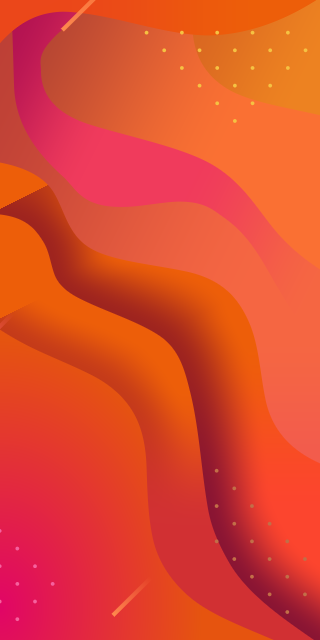
Reproduce this background procedurally as a WebGL 1 fragment shader.

```glsl
precision highp float;
// Flowing diagonal ribbons in orange, coral and magenta, with dot lattices and short streaks.
uniform vec2 u_resolution;

// Units: the canvas is 100 wide and 200 tall, y runs downwards.
const vec2 CANVAS = vec2(100., 200.);
const float FLOW_ANGLE = 63.435; // main heading of the ribbons, degrees
const vec2 FLOW = vec2(.44721, .89443);
const float DOT_STEP = 11.04, DOT_RADIUS = .58, STREAK_HALF = .65;
const float RIBBON_SHADOW = 21., BAND_SHADOW = 16.;

const vec3 AMBER_DIM = vec3(.85, .40, .13), AMBER = vec3(.93, .51, .13),
  CLAY = vec3(.68, .25, .20), TANGERINE = vec3(.98, .44, .20),
  BERRY = vec3(.70, .07, .32), ROSE = vec3(.94, .23, .36),
  CORAL = vec3(.96, .40, .26), DUSK = vec3(.74, .25, .21),
  SALMON = vec3(.95, .36, .30), ORANGE = vec3(.93, .37, .035),
  SCARLET = vec3(.99, .27, .18), RUST = vec3(.62, .14, .12),
  WINE = vec3(.54, .08, .20), BRICK = vec3(.77, .23, .10),
  CRIMSON = vec3(.82, .19, .20), MAGENTA = vec3(.88, .02, .40),
  EMBER = vec3(.90, .33, .06), FLAME = vec3(.92, .28, .10),
  GOLD_DOT = vec3(.96, .76, .26), TAN_DOT = vec3(.76, .43, .28),
  PINK_DOT = vec3(.96, .38, .62), STREAK = vec3(1., .54, .30);

vec2 p, q;    // position on the canvas, and along / across the flow
float px;     // one pixel in canvas units
vec3 pen;     // last knot of the current edge: along, across, slope
vec2 edge;    // current edge at this position: across, slope

vec2 toFlow(vec2 v) { return vec2(dot(v, FLOW), v.x * FLOW.y - v.y * FLOW.x); }

vec3 knot(float x, float y, float heading) {
  return vec3(toFlow(vec2(x, y)), tan(radians(FLOW_ANGLE - heading)));
}

void start(float x, float y, float heading) {
  pen = knot(x, y, heading);
  edge = vec2(-1000., 0.);
}

// Smooth cubic from the last knot to the next one
void to(float x, float y, float heading) {
  vec3 k = knot(x, y, heading);
  float w = k.x - pen.x, t = min((q.x - pen.x) / w, 1.), s = 1. - t;
  if (t >= 0.) edge = vec2(
    s * s * (1. + 2. * t) * pen.y + t * t * (3. - 2. * t) * k.y + w * t * s * (s * pen.z - t * k.z),
    6. * t * s * (k.y - pen.y) / w + s * (s - 2. * t) * pen.z + t * (t - 2. * s) * k.z);
  pen = k;
}

// Approximate distance to the edge, positive on the upper right
float side() { return (q.y - edge.x) / sqrt(1. + edge.y * edge.y); }

float cover(float d) { return clamp(.5 - d / px, 0., 1.); }

// Diagonal lattice of dots, limited to a wedge of cells
float dots(vec2 origin, float last, float lo, float hi) {
  vec2 r = p - origin, g = vec2(r.x + r.y, r.x - r.y) / DOT_STEP, c = floor(g + .5);
  bool inside = c.x <= last && c.x >= abs(c.y) && c.y >= lo && c.y <= hi;
  return inside ? cover(length(g - c) * DOT_STEP * .7071 - DOT_RADIUS) : 0.;
}

// Flat bar from a to b, losing a share of its strength on the way
float streak(vec2 a, vec2 b, float fade) {
  vec2 dir = normalize(b - a), r = p - a;
  float len = length(b - a), t = dot(r, dir);
  float across = abs(r.x * dir.y - r.y * dir.x) - STREAK_HALF;
  return cover(max(across, abs(t - .5 * len) - .5 * len)) * (1. - fade * clamp(t / len, 0., 1.));
}

void main() {
  p = gl_FragCoord.xy / u_resolution * CANVAS;
  p.y = CANVAS.y - p.y;
  px = CANVAS.x / u_resolution.x;
  q = toFlow(p);
  float diag = p.x + .5 * p.y;

  // Amber corner and the tangerine body
  vec3 col = mix(AMBER_DIM, AMBER, smoothstep(60., 110., diag));
  start(60., -39., 90.); to(60.4, 11.7, 82.); to(70.8, 27.6, 32.); to(104., 37., 15.);
  col = mix(col, mix(CLAY, TANGERINE, smoothstep(0., 95., diag)), cover(side()));

  // Pink ribbon
  start(33.9, -7.8, 120.); to(20.8, 8.1, 140.); to(12.8, 22.1, 90.); to(28.6, 39.1, 17.);
  to(62.5, 49.5, 24.); to(84.6, 70.3, 52.); to(103., 86., 30.);
  vec3 pink = mix(BERRY, ROSE, smoothstep(5., 55., diag));
  col = mix(col, mix(pink, CORAL, smoothstep(85., 145., diag)), cover(side()));

  // Coral ribbon
  start(3.1, -2.6, 85.); to(4.4, 27., 88.); to(19.5, 55., 42.); to(40.4, 64.6, -3.);
  to(56., 63., 0.); to(70., 68., 35.); to(86., 88.5, 60.); to(103., 113., 50.);
  vec3 coral = mix(DUSK, CORAL, smoothstep(0., 125., diag));
  col = mix(col, mix(coral, SALMON, smoothstep(105., 145., p.y)), cover(side()));

  // Shaded ribbon, darkened beside the band in front
  start(-3., 50.3, 8.); to(17., 60.5, 60.); to(29., 78., 28.); to(58., 84.8, 12.);
  to(77.5, 100., 65.); to(83., 125., 78.); to(103., 146., 20.);
  float shaded = cover(side()), low = smoothstep(105., 160., p.y);
  start(-3., 66.8, 2.); to(13.5, 75.5, 58.); to(17., 85.7, 70.); to(24.7, 93.2, 27.);
  to(49.5, 104.7, 33.); to(59.4, 122.4, 76.); to(65., 159., 80.); to(71.6, 175.8, 60.);
  to(101., 202., 35.);
  float d = side(), band = cover(d);
  vec3 lit = mix(ORANGE, SCARLET, low), shade = mix(RUST, WINE, low);
  col = mix(col, mix(shade, lit, smoothstep(0., RIBBON_SHADOW, d)), shaded);

  // Orange band and the magenta corner
  start(-3., 101., 35.); to(11.7, 109.5, 25.); to(28.6, 117.2, 27.); to(41.7, 129., 60.);
  to(45.8, 146., 88.); to(47.7, 168., 78.); to(58.6, 186., 42.); to(90., 202., 25.);
  d = side();
  vec3 bandCol = mix(BRICK, ORANGE, smoothstep(0., BAND_SHADOW, d));
  col = mix(col, mix(bandCol, CRIMSON, smoothstep(120., 165., p.y)), band);
  float glow = length(vec2(p.x, .75 * (p.y - 190.))) / 63.;
  col = mix(col, mix(MAGENTA, EMBER, min(glow, 1.)), cover(d));

  // Top wave
  float rim = 3.6 + 9.9 * pow(max(1. - p.x / 22., 0.), 2.5)
    + 7.5 * smoothstep(18., 66., p.x) - 11.8 * pow(max((p.x - 64.) / 36., 0.), 2.);
  col = mix(col, mix(FLAME, ORANGE, smoothstep(20., 85., p.x)), cover(p.y - rim));

  // Dots and streaks
  col = mix(col, GOLD_DOT, dots(vec2(45.8, 10.2), 5., 0., 5.));
  col = mix(col, TAN_DOT, dots(vec2(67.7, 147.1), 6., -2., 0.));
  col = mix(col, PINK_DOT, dots(vec2(-.1, 165.9), 3., -2., 0.));
  col = mix(col, STREAK, streak(vec2(19.5, 9.4), vec2(30., -1.), .3));
  col = mix(col, STREAK, streak(vec2(35.3, 192.3), vec2(47.2, 180.5), 1.));
  col = mix(col, SALMON, .6 * streak(vec2(-1., 103.), vec2(4., 98.), 1.));
  gl_FragColor = vec4(col, 1.);
}
```
